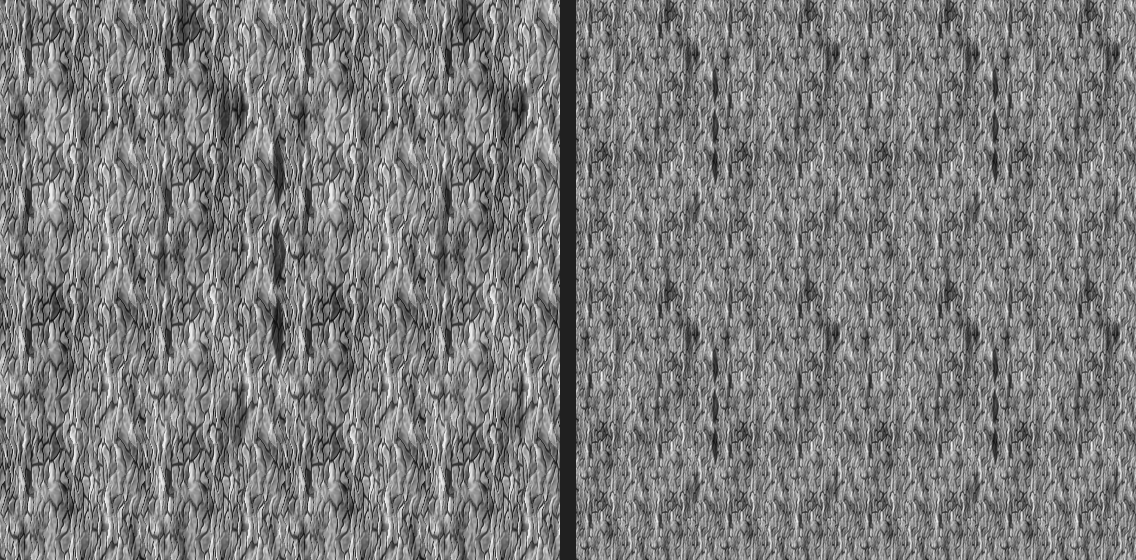
Left: one tile. Right: repeated 2 by 2.
This texture is drawn by a WebGL 1 fragment shader. Its source:

```glsl
precision highp float;
// Weathered grey tree bark: flaky vertical fibres, cracks, knots and dark streaks, tiling seamlessly.

uniform vec2 u_resolution;

const float REPEATS = 4.0;                 // grain repeats across and down
const vec2 PLATES = vec2(27.0, 6.0);       // bark flakes per repeat
const vec2 COARSE = vec2(36.0, 5.0);       // fibre noise per repeat
const vec2 MEDIUM = vec2(62.0, 14.0);
const vec2 GRIT = vec2(90.0, 48.0);
const vec2 LIGHT_STEP = vec2(-0.007, 0.006);
const vec2 KNOT = vec2(0.88, 0.77);
const vec2 PIT_A = vec2(0.62, 0.78);
const vec2 PIT_B = vec2(0.44, 0.51);
const vec2 STREAK_TILES = vec2(2.0, 1.0);  // streak layout repeats
const int STREAKS = 13;
const float STREAK_SHADE = 0.5;
const float SEAM_LOW = 0.33;
const float SEAM_HIGH = 0.765;
const float SEAM_WIDTH = 0.011;
const float BASE_TONE = 0.555;
const vec3 DARKEST = vec3(0.07);
const vec3 LIGHTEST = vec3(0.93);

float hash(vec2 p) {
  vec3 a = fract(vec3(p.xyx) * 0.1031);
  a += dot(a, a.yzx + 33.33);
  return fract((a.x + a.y) * a.z);
}

vec2 hash2(vec2 p) {
  return vec2(hash(p + 17.3), hash(p + 71.9));
}

// Value noise over the unit square, wrapping after a whole number of cells.
float noise(vec2 p, vec2 cells) {
  p *= cells;
  vec2 i = floor(p);
  vec2 f = p - i;
  f = f * f * (3.0 - 2.0 * f);
  vec2 a = mod(i, cells);
  vec2 b = mod(i + 1.0, cells);
  return mix(mix(hash(a + cells), hash(vec2(b.x, a.y) + cells), f.x),
             mix(hash(vec2(a.x, b.y) + cells), hash(b + cells), f.x), f.y);
}

// Shortest offset between points on a wrapping unit square.
vec2 wrapDelta(vec2 p, vec2 c) {
  return fract(p - c + 0.5) - 0.5;
}

// Wandering grain that bends around the knot.
vec2 bendGrain(vec2 p) {
  vec2 d = wrapDelta(p, KNOT);
  float bulge = exp(-dot(d * vec2(9.0, 5.0), d * vec2(9.0, 5.0)));
  float sway = 0.07 * (noise(p, vec2(4.0, 3.0)) - 0.5)
             + 0.03 * (noise(p, vec2(14.0, 9.0)) - 0.5)
             + 0.012 * (noise(p, vec2(40.0, 28.0)) - 0.5);
  return p + vec2(sway - 0.55 * d.x * bulge, 0.04 * bulge * sin(d.x * 40.0));
}

// Stretched flakes: x is the distance to a crack, y the flake's own tone.
vec2 flakes(vec2 p) {
  p *= PLATES;
  vec2 cell = floor(p);
  float near = 9.0;
  float next = 9.0;
  float tone = 0.0;
  for (int y = -1; y <= 1; y++) {
    for (int x = -1; x <= 1; x++) {
      vec2 c = cell + vec2(float(x), float(y));
      vec2 id = mod(c, PLATES);
      float d = length(c + hash2(id) - p);
      if (d < near) {
        next = near;
        near = d;
        tone = hash(id + 5.7);
      } else {
        next = min(next, d);
      }
    }
  }
  return vec2(next - near, tone);
}

float fibres(vec2 p) {
  return 0.5 * noise(p, COARSE) + 0.3 * noise(p, MEDIUM) + 0.2 * noise(p, GRIT);
}

float relief(vec2 p, vec2 flake) {
  return 0.35 * smoothstep(0.0, 0.35, flake.x) + 0.25 * flake.y + 0.7 * fibres(p);
}

float pit(vec2 p, vec2 c) {
  vec2 d = wrapDelta(p, c) / vec2(0.026, 0.07);
  return 1.0 - smoothstep(0.2, 1.0, length(d));
}

// Lit grain of one repeat.
float barkTone(vec2 p) {
  vec2 g = bendGrain(p);
  vec2 lit = bendGrain(p + LIGHT_STEP);
  vec2 flake = flakes(g);
  float slope = relief(g, flake) - relief(lit, flakes(lit));
  float tone = BASE_TONE + 0.72 * (fibres(g) - 0.5) + 0.2 * (flake.y - 0.5) + 0.5 * slope;
  float open = smoothstep(0.3, 0.65, noise(g, vec2(18.0, 7.0)));
  tone *= 1.0 - 0.6 * open * (1.0 - smoothstep(0.02, 0.2, flake.x));
  float hollow = max(max(pit(g, PIT_A), pit(g, PIT_B)), 0.6 * pit(g, KNOT));
  return tone * (1.0 - 0.6 * hollow * smoothstep(0.25, 0.6, noise(g, MEDIUM)));
}

// Soft ragged spindles, denser toward the top.
float streakMask(vec2 uv) {
  float mask = 0.0;
  vec2 ragged = vec2(0.012, 0.05) * (noise(uv, vec2(160.0, 24.0)) - 0.5);
  for (int i = 0; i < STREAKS; i++) {
    vec2 r = hash2(vec2(float(i) * 3.7, 9.1));
    vec2 size = mix(vec2(0.010, 0.04), vec2(0.018, 0.085), hash2(vec2(float(i), 42.0)));
    vec2 c = vec2(r.x, 0.97 - 0.85 * r.y * sqrt(r.y));
    vec2 d = (wrapDelta(uv * STREAK_TILES, c) / STREAK_TILES + ragged) / size;
    mask = max(mask, (1.0 - smoothstep(0.3, 1.1, length(d))) * mix(0.5, 1.0, r.x));
  }
  return mask;
}

// One long split in the middle, swelling into three spindles.
float seamMask(vec2 uv) {
  float t = clamp((uv.y - SEAM_LOW) / (SEAM_HIGH - SEAM_LOW), 0.0, 1.0);
  float width = SEAM_WIDTH * abs(sin(9.42478 * t));
  float x = abs(uv.x - 0.497 + 0.007 * (noise(uv, vec2(8.0, 22.0)) - 0.5));
  return (1.0 - smoothstep(width - 0.003, width + 0.001, x)) * smoothstep(0.0, 0.003, width);
}

void main() {
  vec2 uv = gl_FragCoord.xy / u_resolution;
  float tone = barkTone(uv * REPEATS);
  tone += 0.16 * (noise(uv * STREAK_TILES, vec2(14.0, 9.0)) - 0.5);
  tone *= 1.0 - STREAK_SHADE * streakMask(uv);
  tone *= 1.0 - 0.6 * seamMask(uv);
  gl_FragColor = vec4(clamp(vec3(tone), DARKEST, LIGHTEST), 1.0);
}
```
